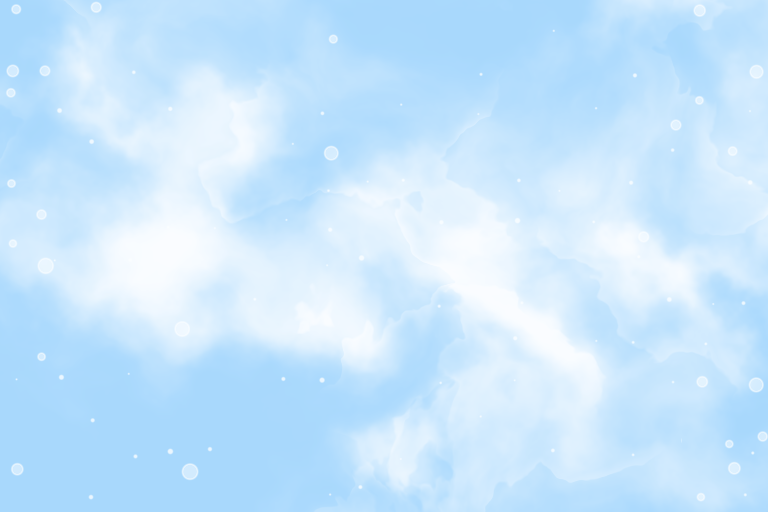
Reproduce this background procedurally as a WebGL 1 fragment shader.

```glsl
precision highp float;
// Soft watercolour sky: pale blue washes, white clouds, bubbles and paint specks.

uniform vec2 u_resolution;

#define DEEP_BLUE vec3(0.660, 0.848, 0.990)
#define CLOUD_WHITE vec3(0.980, 0.990, 1.000)
#define CLOUD_SCALE 3.2
#define WARP_AMOUNT 0.30
#define NOISE_CONTRAST 1.25
#define LAYOUT_CONTRAST 0.58
#define LAYOUT_MEAN 0.47
#define WASH_EDGE 0.16
#define SPECK_CELL 0.075
#define SPECK_SHARE 0.20
#define BUBBLE_CELL 0.056
#define BUBBLE_SHARE 0.13

vec2 hash2(vec2 p) {
  vec3 q = fract(vec3(p.xyx) * vec3(0.1031, 0.1030, 0.0973));
  q += dot(q, q.yzx + 33.33);
  return fract((q.xx + q.yz) * q.zy);
}

float valueNoise(vec2 p) {
  vec2 cell = floor(p);
  vec2 f = fract(p);
  f = f * f * f * (f * (f * 6.0 - 15.0) + 10.0);
  float low = mix(hash2(cell).x, hash2(cell + vec2(1.0, 0.0)).x, f.x);
  float high = mix(hash2(cell + vec2(0.0, 1.0)).x, hash2(cell + 1.0).x, f.x);
  return mix(low, high, f.y);
}

float fbm(vec2 p) {
  float sum = 0.0;
  float amplitude = 0.53;
  for (int i = 0; i < 6; i++) {
    sum += amplitude * valueNoise(p);
    p = mat2(1.6, 1.2, -1.2, 1.6) * p + 17.3;
    amplitude *= 0.47;
  }
  return sum;
}

float puff(vec2 p, vec2 centre, vec2 size) {
  vec2 d = (p - centre) / size;
  return exp(-dot(d, d));
}

// Broad cloud masses: a bank that sinks to the right, with puffs around it.
float cloudLayout(vec2 p) {
  float bankHeight = 0.47 - 0.28 * smoothstep(0.6, 1.1, p.x);
  float bank = (p.y - bankHeight) / 0.2;
  float cover = exp(-bank * bank);
  cover += puff(p, vec2(1.25, 0.87), vec2(0.28, 0.13));
  cover += 0.7 * puff(p, vec2(1.20, 0.45), vec2(0.13, 0.17));
  cover += 0.6 * puff(p, vec2(1.38, 0.54), vec2(0.20, 0.06));
  cover += 0.6 * puff(p, vec2(0.20, 0.81), vec2(0.28, 0.06));
  cover += 0.7 * puff(p, vec2(0.80, 0.00), vec2(0.30, 0.07));
  cover -= 0.6 * puff(p, vec2(1.42, 0.32), vec2(0.16, 0.18));
  return min(cover, 1.15);
}

// Dried paint fronts: crisp on one side, fading on the other, only in patches.
float washEdges(vec2 p) {
  float sum = 0.0;
  for (int i = 0; i < 3; i++) {
    vec2 shift = vec2(13.7, 29.1) * float(i + 1);
    float front = fbm(p * 2.4 + shift) - 0.5;
    float patches = smoothstep(0.45, 0.75, valueNoise(p * 3.0 - shift));
    sum += patches * smoothstep(0.0, 0.014, front) * exp(-max(front, 0.0) * 15.0);
  }
  return sum;
}

// One jittered dot per cell: x is the distance to its centre, yz are random.
vec3 scatteredDot(vec2 p, float cellSize, float seed) {
  vec2 cell = floor(p / cellSize);
  vec2 centre = (cell + 0.35 + 0.3 * hash2(cell + seed)) * cellSize;
  return vec3(length(p - centre), hash2(cell + seed + 71.0));
}

float speckCover(vec2 p, float pixel) {
  vec3 speck = scatteredDot(p, SPECK_CELL, 5.0);
  float radius = mix(0.0015, 0.0052, speck.z * speck.z);
  float disc = 1.0 - smoothstep(radius - pixel, radius + pixel, speck.x);
  return 0.8 * disc * step(speck.y, SPECK_SHARE);
}

// Translucent discs with a bright rim, gathered toward the left and right sides.
float bubbleCover(vec2 p, float aspect, float pixel) {
  vec3 bubble = scatteredDot(p, BUBBLE_CELL, 43.0);
  float radius = mix(0.007, 0.0165, bubble.z * bubble.z);
  float sides = smoothstep(0.24, 0.46, abs(p.x / aspect - 0.5));
  float disc = 1.0 - smoothstep(radius - pixel, radius + pixel, bubble.x);
  float rim = 1.0 - smoothstep(0.0, 1.5 * pixel + 0.001, abs(bubble.x - radius + 0.001));
  float shown = step(bubble.y, BUBBLE_SHARE * mix(0.07, 1.0, sides));
  return shown * max(0.5 * disc, 0.75 * rim);
}

void main() {
  vec2 p = gl_FragCoord.xy / u_resolution.y;
  float aspect = u_resolution.x / u_resolution.y;
  float pixel = 1.0 / u_resolution.y;

  // Bend the space so that the clouds billow.
  vec2 bend = vec2(fbm(p * 3.0 + 4.0), fbm(p * 3.0 + 51.0)) - 0.5;
  vec2 q = p + WARP_AMOUNT * bend;

  float tone = 0.49 + NOISE_CONTRAST * (fbm(q * CLOUD_SCALE + 8.0) - 0.5);
  tone += LAYOUT_CONTRAST * (cloudLayout(p + 0.8 * bend) - LAYOUT_MEAN);
  tone += WASH_EDGE * (washEdges(q) - 0.2);

  vec3 colour = mix(DEEP_BLUE, CLOUD_WHITE, smoothstep(0.0, 1.0, tone));
  float dots = max(speckCover(p, pixel), bubbleCover(p, aspect, pixel));
  gl_FragColor = vec4(mix(colour, vec3(0.985, 0.995, 1.0), dots), 1.0);
}
```
